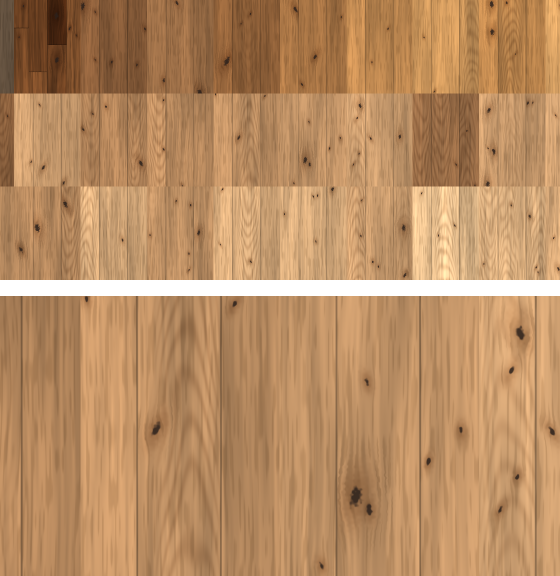
Top: the whole. Bottom: its middle third, enlarged.
This texture is drawn by a Shadertoy shader. Its source:

```glsl
#define ROWS 3.0
#define PANEL_WIDTH 0.2372
#define PANEL_OFFSET 0.0508
#define SEAM_WIDTH 0.0017
#define SEAM_DEPTH 0.30
#define KNOTS_PER_PLANK 4
#define KNOT_CHANCE 0.30
#define GRAIN_CONTRAST 0.24
#define PORE_CONTRAST 0.11
#define RING_CONTRAST 0.15
#define PLANK_STEP 0.05

const vec3 BROWN = vec3(0.60, 0.39, 0.22);
const vec3 WALNUT = vec3(0.27, 0.14, 0.06);
const vec3 ASH = vec3(0.38, 0.31, 0.24);
const vec3 KNOT = vec3(0.17, 0.13, 0.11);

// Lightness of the stain on each panel, bottom row first
const float STAIN[30] = float[30](
    0.72, 0.71, 0.82, 0.73, 0.82, 0.83, 0.77, 0.90, 0.84, 0.80,
    0.56, 0.77, 0.68, 0.70, 0.72, 0.74, 0.77, 0.60, 0.76, 0.77,
    0.41, 0.50, 0.52, 0.61, 0.55, 0.64, 0.72, 0.79, 0.72, 0.82);

float hash(vec2 p) {
    vec3 a = fract(vec3(p.xyx) * 0.1031);
    a += dot(a, a.yzx + 33.33);
    return fract((a.x + a.y) * a.z);
}

float noise(vec2 p) {
    vec2 i = floor(p), f = fract(p);
    f = f * f * (3.0 - 2.0 * f);
    return mix(mix(hash(i), hash(i + vec2(1, 0)), f.x),
               mix(hash(i + vec2(0, 1)), hash(i + vec2(1, 1)), f.x), f.y);
}

// Darker stains are redder; the top row turns golden to the right
vec3 panelTone(float col, float row) {
    if (row == 2.0 && col == 0.0) return ASH;
    float s = STAIN[int(clamp(row, 0.0, 2.0) * 10.0 + clamp(col, 0.0, 9.0))];
    float gold = row == 2.0 ? smoothstep(2.0, 7.0, col) : 0.0;
    return s * vec3(1.0, 0.67 + 0.38 * (s - 0.5) - 0.045 * gold,
                    0.41 + 0.50 * (s - 0.5) - 0.11 * gold);
}

vec3 wood(vec2 p) {
    // Panel grid
    float row = floor(p.y * ROWS), y = fract(p.y * ROWS);
    float px = (p.x - PANEL_OFFSET) / PANEL_WIDTH;
    float col = floor(px) + 1.0, x = fract(px);

    // Planks; one walnut panel also has short boards
    bool walnut = row == 2.0 && col == 1.0;
    vec3 cuts = walnut ? vec3(0.22, 0.50, 0.79) : vec3(0.285, 0.705, 2.0);
    int plank = int(dot(step(cuts, vec3(x)), vec3(1)));
    float left = plank == 0 ? 0.0 : cuts[plank - 1];
    float right = plank == 3 ? 1.0 : min(cuts[plank], 1.0);
    float joint = walnut ? vec4(0.70, 0.23, 0.52, -1.0)[plank] : -1.0;
    float upper = step(joint, y);
    vec3 gaps = abs(x - cuts) * PANEL_WIDTH;
    float seam = min(min(gaps.x, gaps.y), min(gaps.z, abs(y - joint) / ROWS));

    vec2 id = vec2(col * 4.0 + float(plank) + 7.0, row * 13.0 + upper * 5.0 + 3.0);
    float seed = hash(id);
    float width = (right - left) * PANEL_WIDTH;
    vec2 q = vec2((x - 0.5 * (left + right)) * PANEL_WIDTH, y / ROWS);

    // Knots bend the grain around them
    float knot = 0.0, halo = 0.0, bend = 0.0;
    for (int k = 0; k < KNOTS_PER_PLANK; k++) {
        vec2 s = id + 47.0 * float(k + 1);
        if (hash(s) > KNOT_CHANCE) continue;
        vec2 c = vec2((hash(s + 5.1) - 0.5) * width * 0.8, hash(s + 9.7) / ROWS);
        float r = 0.0022 + 0.007 * pow(hash(s + 17.3), 4.0);
        vec2 d = q - c;
        d.x += d.y * (hash(s + 23.9) - 0.5);
        float dist = length(d * vec2(1.0, 0.55)) + r * 0.7 * (noise(q * 300.0) - 0.5);
        knot = max(knot, smoothstep(r * 1.2, r * 0.5, dist));
        halo = max(halo, exp(-dist * dist / (r * r * 8.0)));
        bend += d.x * exp(-dist * dist / (r * r * 12.0));
    }

    // Long fibres, short pores, broad streaks
    vec2 g = vec2(q.x - 0.7 * bend, q.y);
    vec2 t = g + seed * vec2(7.0, 13.0);
    t.x += 0.006 * noise(t * vec2(12.0, 7.0));
    float grain = 0.6 * noise(t * vec2(300.0, 9.0)) + 0.5 * noise(t * vec2(120.0, 4.0))
                + 0.9 * noise(t * vec2(30.0, 3.5)) - 1.0;
    float pores = smoothstep(0.5, 0.85, noise(t * vec2(400.0, 28.0)));

    // Steep arched growth rings on a few planks, fading to straight grain at the sides
    float side = g.x - (hash(id + 31.0) - 0.5) * width * 0.4;
    float arch = g.y * sign(seed - 0.5) + 100.0 * side * side + 0.10 * noise(t * vec2(35.0, 8.0));
    float ring = pow(0.5 + 0.5 * sin(arch * 120.0), 2.0);
    float figure = smoothstep(0.6, 1.0, hash(id + 61.0));
    if (row == 1.0 && col == 7.0) figure = 1.0;
    figure *= smoothstep(0.05, 0.02, abs(side));

    // Colour; planks step from light to dark across each panel
    vec3 tone = panelTone(col, row) * (0.97 + 0.06 * seed + PLANK_STEP * (1.0 - float(plank)));
    if (walnut) tone = mix(WALNUT, BROWN, plank == 2 && upper > 0.5 ? 0.0 : 0.35 + 0.6 * seed);
    float contrast = walnut ? 2.0 : 1.0;
    vec3 color = tone * (1.0 + GRAIN_CONTRAST * contrast * grain);
    color *= 1.0 - PORE_CONTRAST * (pores - 0.3) * vec3(0.9, 1.0, 1.2);
    color *= 1.0 - RING_CONTRAST * figure * (ring - 0.3) * vec3(0.8, 1.0, 1.2);
    color = mix(color, color * vec3(0.70, 0.60, 0.50), 0.6 * halo);
    color = mix(color, KNOT, 0.85 * knot);
    return color * (1.0 - SEAM_DEPTH * smoothstep(SEAM_WIDTH, SEAM_WIDTH * 0.3, seam));
}

void mainImage(out vec4 fragColor, in vec2 fragCoord) {
    // Four samples per pixel smooth every edge
    vec3 color = vec3(0);
    for (int i = 0; i < 4; i++) {
        vec2 shift = vec2(i % 2, i / 2) * 0.5 - 0.25;
        color += wood((fragCoord + shift) / iResolution.xy * vec2(2.0, 1.0));
    }
    fragColor = vec4(color / 4.0, 1.0);
}
```
